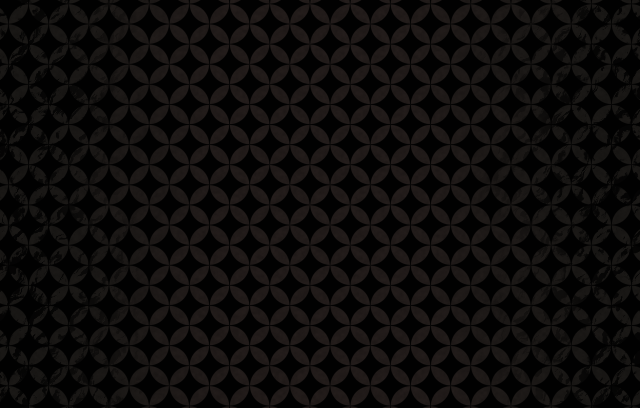
A Shadertoy shader for this pattern:

```glsl
// Dark lattice of interlocking circles: brown petals on black, worn toward the left and right edges.
#define REPEATS_ACROSS 15.92
#define CENTER_SHIFT vec2(0.25, -0.477)
#define RADIUS 0.491
#define GROUND vec3(0.004, 0.004, 0.004)
#define PETAL_WARM vec3(0.128, 0.104, 0.098)
#define PETAL_GREY vec3(0.095, 0.088, 0.080)
#define GRAIN 0.30
#define SCRATCH_ANGLE 0.95
#define SCRATCH_SCALE vec2(3.5, 10.0)
#define WEAR 0.85

float hash(vec2 p) {
    return fract(sin(dot(p, vec2(127.1, 311.7))) * 43758.5453);
}

float valueNoise(vec2 p) {
    vec2 i = floor(p), f = fract(p);
    f = f * f * (3.0 - 2.0 * f);
    return mix(mix(hash(i), hash(i + vec2(1, 0)), f.x),
               mix(hash(i + vec2(0, 1)), hash(i + vec2(1, 1)), f.x), f.y);
}

float fbm(vec2 p) {
    float sum = 0.0, amplitude = 0.5;
    for (int i = 0; i < 4; i++) {
        sum += amplitude * valueNoise(p);
        p = p * 2.03 + 17.3;
        amplitude *= 0.5;
    }
    return sum / 0.9375;
}

// Overlap of a circle at each lattice point with one at each cell centre
float petalDistance(vec2 p) {
    float corner = length(p - round(p));
    float middle = length(fract(p) - 0.5);
    return max(corner, middle) - RADIUS;
}

// Slanted flakes and scratches, 1 where the petal is worn away
float scratches(vec2 p) {
    float c = cos(SCRATCH_ANGLE), s = sin(SCRATCH_ANGLE);
    vec2 along = vec2(c * p.x + s * p.y, c * p.y - s * p.x);
    vec2 bend = vec2(fbm(p * 3.0), fbm(p * 3.0 + 31.0)) - 0.5;
    float streak = fbm((along + 0.35 * bend) * SCRATCH_SCALE);
    return smoothstep(0.50, 0.66, streak);
}

void mainImage(out vec4 fragColor, in vec2 fragCoord) {
    vec2 fromCenter = (fragCoord - 0.5 * iResolution.xy) / iResolution.x;
    vec2 p = fromCenter * REPEATS_ACROSS + CENTER_SHIFT;
    float pixel = REPEATS_ACROSS / iResolution.x;

    // Antialiased petals
    float petal = 1.0 - smoothstep(-0.7 * pixel, 0.7 * pixel, petalDistance(p));

    // Wear grows toward the sides, in uneven patches
    float patches = fbm(p * 0.6 + 5.0) - 0.5;
    float side = abs(fromCenter.x) + 0.12 * patches;
    float edge = smoothstep(0.22, 0.48, side);
    float worn = WEAR * edge * scratches(p);

    // Fine mottled grain
    float grain = 1.0 + GRAIN * (fbm(p * 11.0) - 0.5);
    vec3 petalColor = mix(PETAL_WARM, PETAL_GREY, smoothstep(0.10, 0.45, side)) * grain;

    fragColor = vec4(mix(GROUND, petalColor, petal * (1.0 - worn)), 1.0);
}
```
